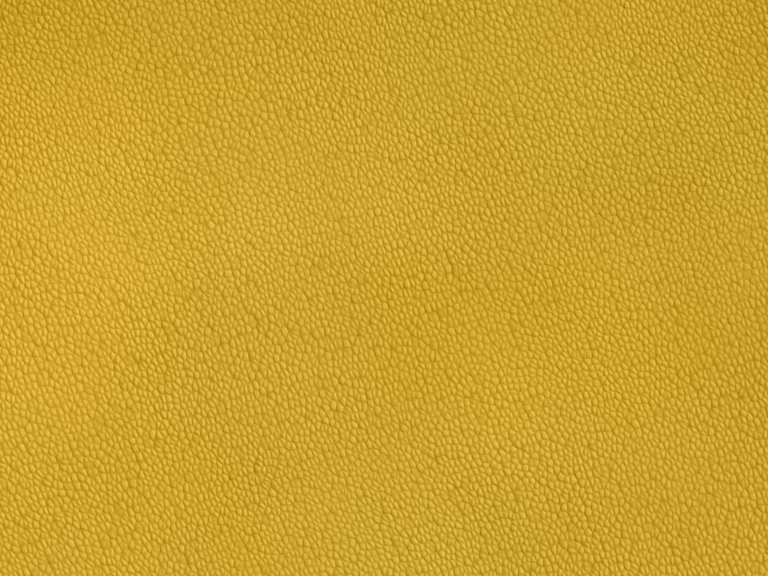
A Shadertoy shader for this texture:

```glsl
vec2 hash22(vec2 p) {
    vec3 q = fract(p.xyx * vec3(0.1031, 0.1030, 0.0973));
    q += dot(q, q.yzx + 33.33);
    return fract((q.xx + q.yz) * q.zy);
}

float valueNoise(vec2 p) {
    vec2 cell = floor(p), f = fract(p);
    f = f * f * (3.0 - 2.0 * f);
    float low = mix(hash22(cell).x, hash22(cell + vec2(1, 0)).x, f.x);
    float high = mix(hash22(cell + vec2(0, 1)).x, hash22(cell + vec2(1, 1)).x, f.x);
    return mix(low, high, f.y);
}

float fbm(vec2 p) {
    float sum = 0.0, weight = 0.5;
    for (int i = 0; i < 4; i++) {
        sum += weight * valueNoise(p);
        p = mat2(1.6, 1.2, -1.2, 1.6) * p + 7.3;
        weight *= 0.5;
    }
    return sum / 0.9375;
}

// Bends and leans the plane so the pebbles follow the hide
vec2 hideSpace(vec2 p) {
    p += 0.025 * vec2(valueNoise(p * 4.0 + 11.0), valueNoise(p * 4.0 + 47.0));
    p += 0.003 * vec2(valueNoise(p * 40.0 + 5.0), valueNoise(p * 40.0 + 83.0));
    float lean = -0.35;
    p = mat2(cos(lean), sin(lean), -sin(lean), cos(lean)) * p;
    return p * vec2(104.0, 76.0) + 80.0;
}

// Soft domes parted by creases, deepest in the pits where creases meet
float pebbleHeight(vec2 p) {
    vec2 cell = floor(p), f = fract(p);
    float nearest = 8.0, second = 8.0;
    for (int y = -1; y <= 1; y++) {
        for (int x = -1; x <= 1; x++) {
            vec2 offset = vec2(x, y);
            float d = length(offset + 0.1 + 0.8 * hash22(cell + offset) - f);
            second = min(second, max(nearest, d));
            nearest = min(nearest, d);
        }
    }
    float ridge = smoothstep(0.0, 0.7, second - nearest);
    float dome = 1.0 - 1.6 * nearest * nearest;
    float wrinkle = valueNoise(p * 2.3 + 17.0) - 0.5;
    return mix(ridge, dome, 0.5) + 0.25 * wrinkle;
}

// Relief lit from the upper right
float grainLight(vec2 p) {
    vec2 toLight = 0.0014 * vec2(0.87, 0.5);
    float lit = pebbleHeight(hideSpace(p + toLight));
    float shaded = pebbleHeight(hideSpace(p - toLight));
    return 3.0 * (shaded - lit) + 1.6 * (0.5 * (lit + shaded) - 0.56);
}

void mainImage(out vec4 fragColor, in vec2 fragCoord) {
    vec2 p = fragCoord / iResolution.y;
    float aspect = iResolution.x / iResolution.y;

    // Supersampled grain
    float grain = 0.0;
    for (int i = 0; i < 4; i++) {
        vec2 jitter = vec2(i & 1, i >> 1) * 0.5 - 0.25;
        grain += 0.25 * grainLight((fragCoord + jitter) / iResolution.y);
    }
    grain *= 0.85 + 0.5 * fbm(p * 7.0 + 31.0);

    // Broad light: glow at the left, dim top left corner and right edge
    float glow = exp(-6.0 * dot(p - vec2(0.02, 0.42), p - vec2(0.02, 0.42)));
    float dim = 0.6 * exp(-7.0 * length(p - vec2(0.0, 1.0)))
              + 0.3 * smoothstep(0.75 * aspect, aspect, p.x);
    float blotches = 1.2 * (fbm(p * 3.0 + 19.0) - 0.5);
    float tone = grain + 0.65 * glow - dim + blotches - 0.1;

    // Golden dye, slightly warmer in patches
    vec3 leather = vec3(0.80, 0.64, 0.19) + 0.05 * tone;
    float warmth = fbm(p * 2.5 + 71.0) - 0.5 + 0.4 * glow;
    leather += warmth * vec3(0.02, -0.007, -0.02);
    fragColor = vec4(clamp(leather, 0.0, 1.0), 1.0);
}
```
